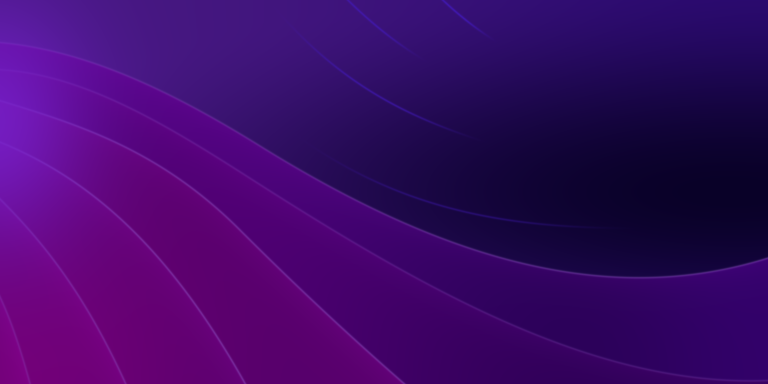
Give the GLSL for this background, as a Shadertoy shader.

```glsl
// Flowing violet ribbons beneath a dark indigo sky, lit by a glow at the left.
// Each ribbon edge is a cubic on either side of a joining point; its signed
// distance gives the fill, a soft sheen and a thin bright rim.
#define RIM_WIDTH 0.003
#define RIM_COLOR vec3(0.55, 0.32, 0.76)
#define SHEEN_WIDTH 0.05
#define SHEEN_COLOR vec3(0.045, 0.005, 0.05)
#define STREAK_COLOR vec3(0.26, 0.10, 0.75)
#define GLOW_COLOR vec3(0.47, 0.13, 0.81)
#define GLOW_CENTER vec2(-0.03, 0.68)
#define GLOW_SIZE vec2(0.27, 0.33)
#define DARK_CENTER vec2(1.9, 0.5)

// Height of an edge; bends hold the square and cube terms of each side.
float edgeHeight(float x, vec2 join, float slope, vec2 bendLeft, vec2 bendRight) {
    float d = x - join.x;
    vec2 bend = d < 0.0 ? bendLeft : bendRight;
    return join.y + d * (slope + d * (bend.x + d * bend.y));
}

// Approximate signed distance to an edge, positive above it.
float edgeDistance(vec2 p, vec2 join, float slope, vec2 bendLeft, vec2 bendRight) {
    const float STEP = 0.002;
    float y = edgeHeight(p.x, join, slope, bendLeft, bendRight);
    float next = edgeHeight(p.x + STEP, join, slope, bendLeft, bendRight);
    float tangent = (next - y) / STEP;
    return (p.y - y) / sqrt(1.0 + tangent * tangent);
}

float lineMask(float d, float pixel) {
    float w = d / max(RIM_WIDTH, 0.7 * pixel);
    return exp(-w * w);
}

// Lay a ribbon over the colour, with its sheen and rim.
vec3 addRibbon(vec3 color, vec3 fill, float d, float rim, float pixel) {
    fill += SHEEN_COLOR * exp(-abs(d) / SHEEN_WIDTH);
    color = mix(color, fill, 1.0 - smoothstep(-pixel, pixel, d));
    return mix(color, RIM_COLOR, rim * lineMask(d, pixel));
}

// Draw a faint curve that fades out at both ends of its span.
vec3 addStreak(vec3 color, vec2 p, vec2 join, float slope, vec2 bend,
               vec2 span, float strength, float pixel) {
    float d = edgeDistance(p, join, slope, bend, bend);
    float along = (p.x - span.x) / (span.y - span.x);
    float fade = smoothstep(0.0, 0.4, along) * (1.0 - smoothstep(0.55, 1.0, along));
    return mix(color, STREAK_COLOR, strength * fade * lineMask(d, pixel));
}

vec3 skyColor(vec2 p) {
    vec3 lit = mix(vec3(0.27, 0.09, 0.50), vec3(0.17, 0.04, 0.44),
                   smoothstep(0.3, 2.0, p.x));
    float away = length((p - DARK_CENTER) * vec2(0.45, 1.6));
    return mix(vec3(0.035, 0.004, 0.155), lit, smoothstep(0.0, 0.9, away));
}

void mainImage(out vec4 fragColor, in vec2 fragCoord) {
    vec2 p = fragCoord / iResolution.y;
    p.x *= 2.0 * iResolution.y / iResolution.x;
    float pixel = 1.0 / iResolution.y;

    // Sky and its blue streaks
    vec3 color = skyColor(p);
    color = addStreak(color, p, vec2(1.042, 0.719), -0.51, vec2(0.65, -0.7),
                      vec2(0.70, 1.28), 0.55, pixel);
    color = addStreak(color, p, vec2(1.172, 0.458), -0.265, vec2(0.43, -0.22),
                      vec2(0.75, 1.68), 0.35, pixel);
    color = addStreak(color, p, vec2(0.977, 0.935), -0.84, vec2(1.0, 0.0),
                      vec2(0.80, 1.12), 0.6, pixel);
    color = addStreak(color, p, vec2(1.203, 0.956), -0.82, vec2(1.2, 0.0),
                      vec2(1.08, 1.30), 0.7, pixel);

    // Upper ribbons
    float across = smoothstep(0.4, 1.5, p.x);
    vec3 violet = mix(vec3(0.31, 0.01, 0.49), vec3(0.17, 0.005, 0.35), across);
    violet += vec3(0.025, 0.0, 0.06) * smoothstep(1.5, 2.0, p.x);
    float upper = edgeDistance(p, vec2(0.677, 0.62), -0.62,
                               vec2(-0.2, 0.19), vec2(0.2, 0.077));
    color = addRibbon(color, violet, upper, 0.28 + 0.1 * across, pixel);

    vec3 plum = mix(vec3(0.31, 0.0, 0.45), vec3(0.18, 0.0, 0.34),
                    smoothstep(0.5, 1.6, p.x));
    float middle = edgeDistance(p, vec2(0.651, 0.536), -0.64,
                                vec2(-0.05, 0.41), vec2(0.05, 0.1));
    color = addRibbon(color, plum, middle, 0.22, pixel);

    // Magenta folds in the lower left
    vec3 magenta = mix(vec3(0.45, 0.0, 0.47), vec3(0.34, 0.0, 0.42),
                       smoothstep(0.0, 0.8, length(p)));
    float fold = edgeDistance(p, vec2(0.625, 0.401), -1.0,
                              vec2(-1.1, -0.58), vec2(0.15, 0.0));
    color = addRibbon(color, magenta, fold, 0.42, pixel);

    vec2 bend = vec2(-0.55, -0.55);
    fold = edgeDistance(p, vec2(0.0, 0.63), -0.41, bend, bend);
    color = addRibbon(color, magenta, fold, 0.45, pixel);

    bend = vec2(-0.65, -2.4);
    fold = edgeDistance(p, vec2(0.0, 0.482), -1.0, bend, bend);
    color = addRibbon(color, magenta, fold, 0.35, pixel);

    bend = vec2(-10.0, 0.0);
    fold = edgeDistance(p, vec2(0.0, 0.227), -2.1, bend, bend);
    color = addRibbon(color, magenta, fold, 0.25, pixel);

    // Glow over everything at the left side
    vec2 g = (p - GLOW_CENTER) / GLOW_SIZE;
    color = mix(color, GLOW_COLOR, 0.85 * exp(-dot(g, g)));

    fragColor = vec4(color, 1.0);
}
```
